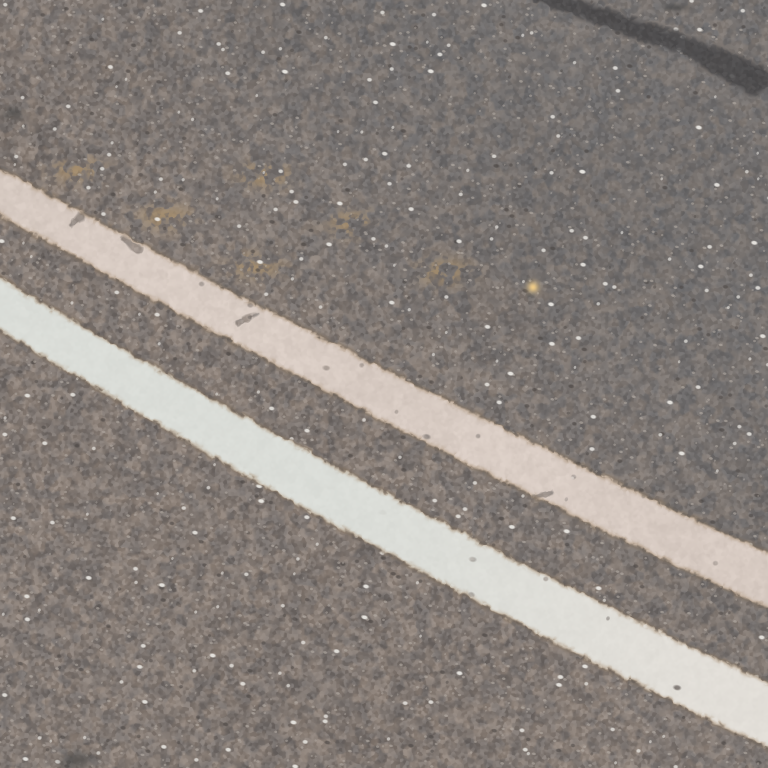
This texture is drawn by a three.js fragment shader. Its source:

```glsl
varying vec2 vUv;

vec2 hash2(vec2 p) {
  vec3 q = fract(p.xyx * vec3(0.1031, 0.1030, 0.0973));
  q += dot(q, q.yzx + 33.33);
  return fract((q.xx + q.yz) * q.zy);
}

// Smooth cellular noise: neighbouring stones blend by distance.
float grain(vec2 p) {
  vec2 cell = floor(p), f = fract(p);
  float sum = 0.0, weight = 0.0;
  for (int j = -1; j <= 1; j++) {
    for (int i = -1; i <= 1; i++) {
      vec2 o = vec2(float(i), float(j));
      vec2 r = o + hash2(cell + o) - f;
      float w = exp(-6.0 * dot(r, r));
      sum += w * hash2(cell + o + 71.0).x;
      weight += w;
    }
  }
  return sum / weight;
}

// Scattered chips; radius is in cells, density is the share of filled cells.
float flecks(vec2 p, float density, float radius) {
  vec2 cell = floor(p), f = fract(p);
  float cover = 0.0;
  for (int j = -1; j <= 1; j++) {
    for (int i = -1; i <= 1; i++) {
      vec2 o = vec2(float(i), float(j));
      vec2 seed = hash2(cell + o + 19.0);
      vec2 r = o + hash2(cell + o) - f;
      r.y *= 0.8 + 0.7 * seed.y;
      r.x += 0.35 * r.y * (seed.y - 0.5);
      float size = radius * (0.5 + 0.7 * seed.y);
      float chip = 1.0 - smoothstep(0.45 * size, 1.3 * size, length(r));
      cover = max(cover, chip * step(seed.x, density) * (0.55 + 0.45 * seed.y));
    }
  }
  return cover;
}

float waves(vec2 p) {
  return (sin(p.x * 9.0 + 2.0 * sin(p.y * 7.0)) + sin(p.y * 13.0 - p.x * 6.0)
    + 0.6 * sin(p.x * 27.0 + p.y * 21.0)) / 2.6;
}

float inside(float d, float soft) {
  return smoothstep(-soft, soft, d);
}

// Positive inside a stroke whose radius runs from ra to rb.
float stroke(vec2 p, vec2 a, vec2 b, float ra, float rb) {
  vec2 ab = b - a;
  float t = clamp(dot(p - a, ab) / dot(ab, ab), 0.0, 1.0);
  return mix(ra, rb, t) - length(p - a - ab * t);
}

float blob(vec2 p, vec2 center, vec2 size) {
  vec2 q = (p - center) / size;
  return exp(-dot(q, q));
}

float curve(float x, vec3 k) {
  return k.x + x * (k.y + x * k.z);
}

// Signed depth inside a painted band between two curves.
float bandDepth(vec2 p, vec3 top, vec3 bottom) {
  return min(curve(p.x, top) - p.y, p.y - curve(p.x, bottom)) * 0.88;
}

vec3 paintBand(vec3 base, float depth, vec3 paint, float wear) {
  float rim = exp(-pow(depth / 0.0032, 2.0));
  base = mix(base, vec3(0.50, 0.43, 0.35), 0.5 * rim);
  paint = mix(paint, vec3(0.68, 0.59, 0.49), 0.55 * rim);
  return mix(base, paint, inside(depth, 0.0018) * (1.0 - wear));
}

void main() {
  vec2 p = vUv;
  float fine = grain(p * 240.0) - 0.5;
  float coarse = grain(p * 105.0 + 31.0) - 0.5;
  float broad = waves(p);
  float rough = 0.004 * coarse + 0.0025 * fine;

  // Asphalt, cooler toward the upper right
  float cool = smoothstep(0.75, 1.65, p.x + p.y);
  vec3 color = mix(vec3(0.505, 0.470, 0.448), vec3(0.458, 0.442, 0.435), cool);
  float texture = mix(1.0, 0.65, cool);
  color += texture * (0.13 * fine + 0.10 * coarse) + 0.008 * broad;
  color += vec3(0.025, 0.0, -0.025) * coarse;

  // Ochre residue in two slanted rows
  float ochre = 0.0;
  for (int row = 0; row < 2; row++) {
    for (int i = 0; i < 3; i++) {
      vec2 center = vec2(0.10, 0.78) + float(row) * vec2(0.245, -0.008)
        + float(i) * vec2(0.116, -0.063);
      ochre += blob(p, center, vec2(0.032, 0.016));
    }
  }
  color = mix(color, vec3(0.67, 0.56, 0.40), ochre * smoothstep(-0.12, 0.3, coarse + 0.5 * fine) * 0.7);

  // Aggregate chips and pits
  color = mix(color, vec3(0.29, 0.27, 0.26), 0.65 * flecks(p * 58.0 + 7.0, 0.10, 0.19));
  color = mix(color, vec3(0.70, 0.67, 0.64), 0.65 * flecks(p * 115.0, 0.16, 0.27));
  color = mix(color, vec3(0.90, 0.89, 0.87), flecks(p * 48.0 + 3.0, 0.13, 0.17));
  color = mix(color, vec3(0.93, 0.79, 0.53), blob(p, vec2(0.694, 0.626), vec2(0.007)));

  // Tar streak and small oil spots
  float tar = max(stroke(p, vec2(0.70, 1.008), vec2(0.90, 0.937), 0.009, 0.012),
    stroke(p, vec2(0.90, 0.937), vec2(0.982, 0.896), 0.012, 0.020));
  color = mix(color, vec3(0.29, 0.285, 0.29) + 0.05 * fine, 0.88 * inside(tar + 2.0 * rough, 0.004));
  float oil = blob(p, vec2(0.10, 0.010), vec2(0.022, 0.012))
    + blob(p, vec2(0.88, 0.990), vec2(0.014, 0.005))
    + blob(p, vec2(0.016, 0.852), vec2(0.014, 0.007));
  color = mix(color, vec3(0.27), 0.65 * oil);

  // Painted bands with worn marks
  float upper = bandDepth(p, vec3(0.781, -0.545, 0.044), vec3(0.720, -0.560, 0.048)) + rough;
  float lower = bandDepth(p, vec3(0.638, -0.587, 0.060), vec3(0.570, -0.610, 0.066)) + rough;
  float crack = max(
    max(stroke(p, vec2(0.092, 0.707), vec2(0.106, 0.718), 0.003, 0.005),
      stroke(p, vec2(0.160, 0.689), vec2(0.180, 0.675), 0.003, 0.005)),
    max(stroke(p, vec2(0.310, 0.580), vec2(0.337, 0.592), 0.004, 0.002),
      stroke(p, vec2(0.695, 0.353), vec2(0.718, 0.358), 0.002, 0.003)));
  float pits = flecks(p * 44.0 + 13.0, 0.09, 0.20);
  float upperWear = max(0.75 * inside(crack + rough, 0.002), 0.65 * pits);
  float lowerWear = pits * smoothstep(0.45, 0.75, p.x);
  vec3 pink = vec3(0.845, 0.795, 0.762) + 0.010 * broad + 0.035 * coarse + 0.025 * fine;
  vec3 white = mix(vec3(0.855, 0.865, 0.845), vec3(0.885, 0.870, 0.845), smoothstep(0.4, 1.0, p.x));
  white += 0.015 * coarse + 0.012 * fine;
  color = paintBand(color, upper, pink, upperWear);
  color = paintBand(color, lower, white, 0.85 * lowerWear);

  gl_FragColor = vec4(clamp(color, 0.0, 1.0), 1.0);
}
```
